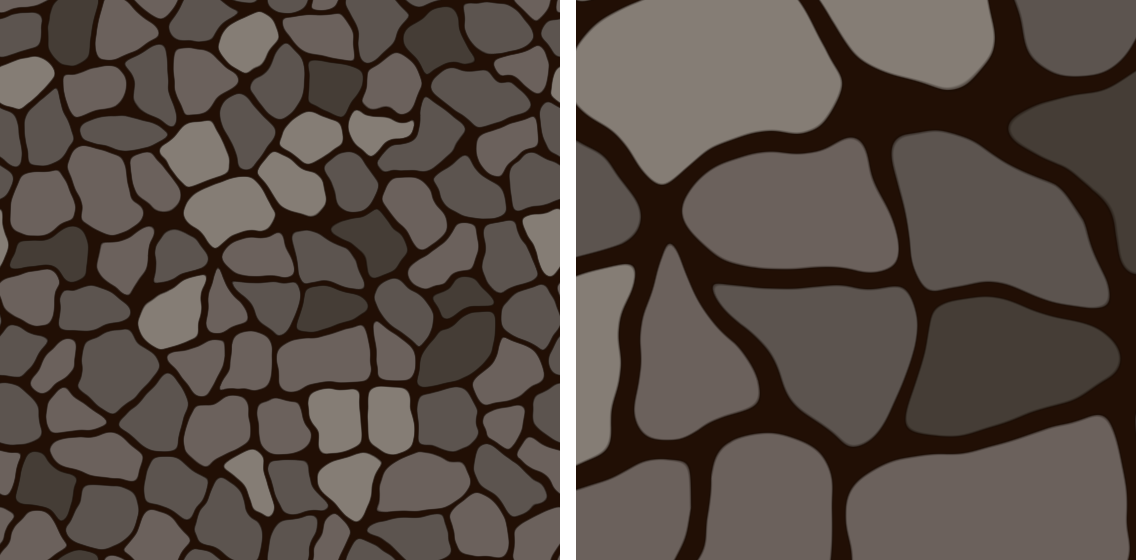
Left: the whole. Right: its middle third, enlarged.
This texture is drawn by a Shadertoy shader. Its source:

```glsl
// Seamless irregular stone paving: flat grey-brown stones with dark mortar joints

const vec2 GRID = vec2(9.0, 10.0); // stones across and up, even rows for the stagger

vec2 hash2(vec2 p) {
    vec3 q = fract(p.xyx * vec3(0.1031, 0.1030, 0.0973));
    q += dot(q, q.yzx + 33.33);
    return fract((q.xx + q.yz) * q.zy);
}

// Smooth vector noise in -1..1 that wraps after n cells
vec2 wrapNoise(vec2 p, float n, float seed) {
    p *= n;
    vec2 i = floor(p), f = fract(p);
    vec2 u = f * f * f * (f * (f * 6.0 - 15.0) + 10.0);
    vec2 a = hash2(mod(i, n) + seed);
    vec2 b = hash2(mod(i + vec2(1, 0), n) + seed);
    vec2 c = hash2(mod(i + vec2(0, 1), n) + seed);
    vec2 d = hash2(mod(i + vec2(1, 1), n) + seed);
    return mix(mix(a, b, u.x), mix(c, d, u.x), u.y) * 2.0 - 1.0;
}

// Vector from p to the nearest point of a stone's core segment
vec2 toCore(vec2 p, vec2 cell) {
    vec2 id = mod(cell, GRID);
    vec2 jitter = (hash2(id + 7.0) - 0.5) * 0.72;
    vec2 center = (cell + 0.5 + jitter + vec2(0.5 * mod(id.y, 2.0), 0.0)) / GRID;
    vec2 shape = hash2(id + 41.0);
    float angle = 6.2832 * shape.x;
    vec2 arm = vec2(cos(angle), 0.7 * sin(angle)) * mix(0.008, 0.036, shape.y);
    vec2 offset = center - p;
    return offset + arm * clamp(-dot(offset, arm) / dot(arm, arm), -1.0, 1.0);
}

vec3 stoneColor(vec2 id) {
    float tone = fract(0.411 * id.x + 0.7 * id.y + 0.5 * hash2(id + 83.0).x);
    if (tone < 0.38) return vec3(0.42, 0.38, 0.36);
    if (tone < 0.70) return vec3(0.36, 0.33, 0.31);
    if (tone < 0.89) return vec3(0.27, 0.24, 0.21);
    return vec3(0.52, 0.49, 0.46);
}

void mainImage(out vec4 fragColor, in vec2 fragCoord) {
    vec2 uv = fragCoord / iResolution.xy;

    // Bend the outlines: broad bulges, then small knobs
    vec2 p = uv + 0.016 * wrapNoise(uv, 14.0, 3.0) + 0.0032 * wrapNoise(uv, 36.0, 19.0);
    vec2 base = floor(p * GRID);

    // Nearest stone
    vec2 ownCell = base, ownCore = vec2(0.0);
    float nearest = 1e3;
    for (int y = -2; y <= 2; y++)
    for (int x = -2; x <= 2; x++) {
        vec2 cell = base + vec2(x, y);
        vec2 core = toCore(p, cell);
        float d = dot(core, core);
        if (d < nearest) { nearest = d; ownCell = cell; ownCore = core; }
    }

    // Distance to the neighbours' borders, blended to round the corners
    float sum = 0.0;
    for (int y = -2; y <= 2; y++)
    for (int x = -2; x <= 2; x++) {
        vec2 cell = ownCell + vec2(x, y);
        if (x == 0 && y == 0) continue;
        vec2 core = toCore(p, cell);
        float border = (dot(core, core) - nearest) / (2.0 * max(length(core - ownCore), 1e-4));
        sum += exp(-170.0 * border);
    }
    float border = -log(max(sum, 1e-20)) / 170.0;

    // Joint of uneven width, with a fine dark line around each stone
    float edge = border - 0.0054 - 0.0016 * wrapNoise(uv, 11.0, 57.0).x;
    float soft = clamp(fwidth(edge) * 0.7, 1e-5, 1.6 / iResolution.y);
    vec3 mortar = vec3(0.13, 0.06, 0.02);
    vec3 color = mix(mortar, stoneColor(mod(ownCell, GRID)), smoothstep(-soft, soft, edge));
    float line = 1.0 - smoothstep(0.0, 0.0008 + soft, abs(edge));
    color = mix(color, mortar * 0.6, 0.45 * line);

    fragColor = vec4(color, 1.0);
}
```
